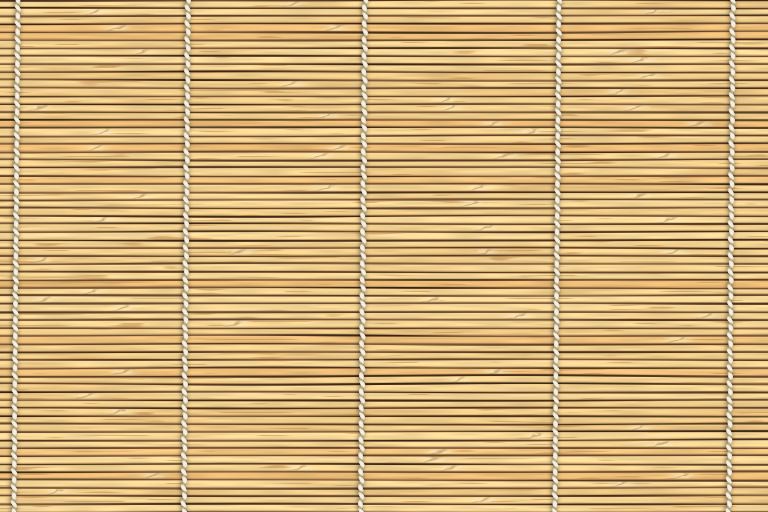
Reproduce this texture procedurally as a Shadertoy shader.

```glsl
// Bamboo mat: 64 thin horizontal slats held by five white stitched threads.
// Each wavering gap between slats is a distance band; value noise stretched
// along x gives grain, stains and worn edges, and hashed cells place the knots.

float hash(vec2 p) {
    vec3 q = fract(p.xyx * vec3(0.1031, 0.1030, 0.0973));
    q += dot(q, q.yzx + 33.33);
    return fract((q.x + q.y) * q.z);
}

float noise(vec2 p) {
    vec2 i = floor(p), f = fract(p);
    f = f * f * (3.0 - 2.0 * f);
    return mix(mix(hash(i), hash(i + vec2(1, 0)), f.x),
               mix(hash(i + vec2(0, 1)), hash(i + vec2(1, 1)), f.x), f.y);
}

// Pale node with a thin brown rim, at most one per slat and quarter of the width
vec3 addKnot(vec3 color, float x, float slat, float height) {
    vec2 cell = vec2(floor(x * 4.0), slat);
    float present = step(0.83, hash(cell + 71.0));
    float center = (cell.x + mix(0.2, 0.8, hash(cell + 13.0))) / 4.0;
    vec2 q = vec2((x - center) / 0.017, (height - 0.5) / 0.5);
    q.x += 0.5 * (noise(vec2(x * 160.0, slat + height * 3.0)) - 0.5);
    float pale = exp(-1.3 * dot(q, q));
    float arc = q.x - 0.8 * q.y + 0.5 * q.y * q.y;
    float rim = exp(-22.0 * arc * arc) * exp(-0.8 * dot(q, q));
    color = mix(color, vec3(1.0, 0.93, 0.75), 0.75 * present * pale);
    return mix(color, vec3(0.68, 0.49, 0.27), 0.55 * present * rim);
}

void mainImage(out vec4 fragColor, in vec2 fragCoord) {
    vec2 uv = fragCoord / iResolution.xy;
    float v = uv.y * 64.0;
    float rowPixel = 64.0 / iResolution.y;

    // Nearest gap, bent slightly along its length
    float gap = floor(v + 0.5);
    float bend = 0.24 * (noise(vec2(uv.x * 3.0, gap * 7.3)) - 0.5);
    float d = v - gap - bend;
    float slat = d > 0.0 ? gap : gap - 1.0;
    float height = v - slat;

    // Slat body: tint, long stains and fine grain
    vec3 color = mix(vec3(0.99, 0.87, 0.62), vec3(0.95, 0.80, 0.53),
                     hash(vec2(slat, 5.0)) * 0.7);
    color *= mix(vec3(1.0), vec3(0.98, 0.91, 0.84), step(0.82, hash(vec2(slat, 19.0))));
    float stain = noise(vec2(uv.x * 7.0 + slat * 3.7, slat * 5.1));
    color = mix(color, vec3(0.87, 0.68, 0.42), 0.4 * smoothstep(0.6, 1.0, stain));
    float grain = noise(vec2(uv.x * 28.0 + slat * 9.0, v * 3.5));
    color *= 1.04 - 0.11 * grain;
    float streak = noise(vec2(uv.x * 18.0 + slat * 4.3, v * 4.5 + 200.0));
    color = mix(color, vec3(0.76, 0.55, 0.31), 0.55 * smoothstep(0.8, 0.95, streak));
    color = addKnot(color, uv.x, slat, height);

    // Rounded underside above a gap, narrow soft edge below it
    float under = 1.0 - smoothstep(0.04, 0.34, d);
    float edge = d > 0.0 ? under : 1.0 - smoothstep(0.04, 0.20, -d);
    color = mix(color, vec3(0.66, 0.50, 0.31), 0.8 * edge);

    // Dark gap with varying width and depth
    float opening = noise(vec2(uv.x * 5.0 + gap * 2.9, gap * 11.0));
    float halfGap = 0.045 + 0.085 * opening;
    float dark = clamp((halfGap - abs(d)) / rowPixel + 0.5, 0.0, 1.0);
    float depth = noise(vec2(uv.x * 4.0, gap * 3.0 + 90.0));
    color = mix(color, mix(vec3(0.50, 0.37, 0.23), vec3(0.20, 0.13, 0.07), depth), dark);

    // Threads: slightly leaning, zigzagging across the slats
    float threadX[5] = float[5](0.0234, 0.2448, 0.4753, 0.7279, 0.9544);
    for (int i = 0; i < 5; i++) {
        float sway = 0.0009 * sin(3.14159 * v + float(i));
        float x = uv.x - threadX[i] + 0.0053 * (1.0 - uv.y) - sway;
        float stitch = 0.5 + 0.5 * cos(6.28318 * (v + x * 70.0));
        float halfWidth = mix(0.0023, 0.0038, stitch);
        float shadow = exp(-pow((x + 0.001) / 0.0052, 2.0));
        color *= 1.0 - 0.35 * shadow;
        float cover = clamp((halfWidth - abs(x)) * iResolution.x + 0.5, 0.0, 1.0);
        vec3 cotton = mix(vec3(0.74, 0.66, 0.53), vec3(0.96, 0.94, 0.87),
                          smoothstep(0.0, 0.55, stitch));
        cotton *= 1.0 - 0.15 * smoothstep(0.4, 1.0, abs(x) / halfWidth);
        color = mix(color, cotton, cover);
    }

    fragColor = vec4(clamp(color, 0.0, 1.0), 1.0);
}
```
